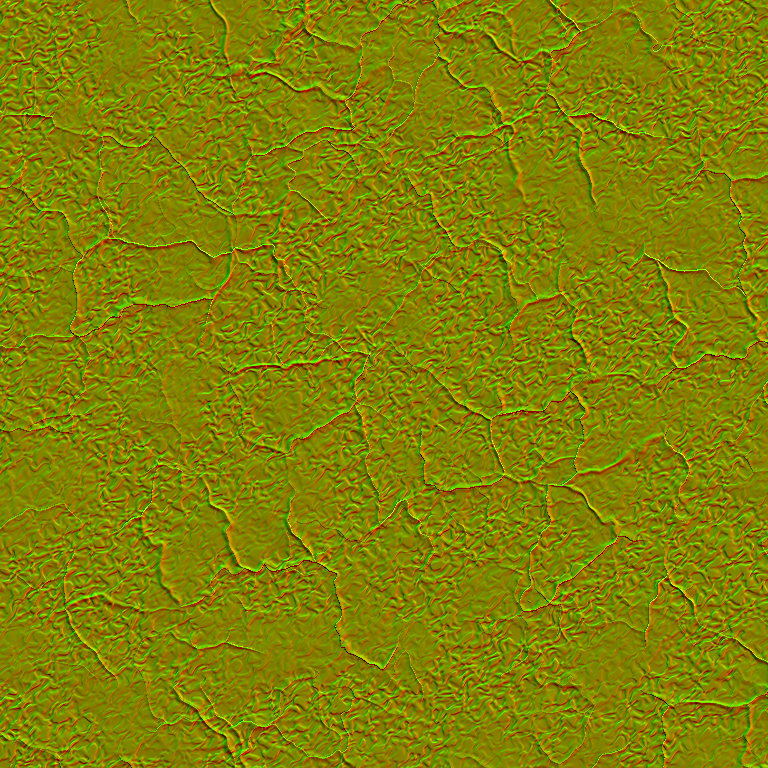
Give the GLSL for this texture map, as a three.js fragment shader.

```glsl
varying vec2 vUv;

vec2 hash2(vec2 p) {
  vec3 q = fract(p.xyx * vec3(0.1031, 0.1030, 0.0973));
  q += dot(q, q.yzx + 33.33);
  return fract((q.xx + q.yz) * q.zy);
}

float noise(vec2 p) {
  vec2 i = floor(p), f = fract(p);
  f = f * f * (3.0 - 2.0 * f);
  return mix(mix(hash2(i).x, hash2(i + vec2(1, 0)).x, f.x),
             mix(hash2(i + vec2(0, 1)).x, hash2(i + vec2(1, 1)).x, f.x), f.y);
}

vec2 noise2(vec2 p) {
  return vec2(noise(p), noise(p + vec2(37.2, 71.9))) - 0.5;
}

vec2 rotate(vec2 p, float a) {
  return vec2(cos(a) * p.x + sin(a) * p.y, cos(a) * p.y - sin(a) * p.x);
}

// x: distance to the nearest Voronoi border, y: random value of the cell
vec2 plates(vec2 p) {
  vec2 cell = floor(p), f = fract(p), nearest = vec2(0.0), nearestCell = vec2(0.0);
  float best = 9.0;
  for (int y = -1; y <= 1; y++)
    for (int x = -1; x <= 1; x++) {
      vec2 o = vec2(x, y);
      vec2 r = o + hash2(cell + o) - f;
      if (dot(r, r) < best) {
        best = dot(r, r);
        nearest = r;
        nearestCell = o;
      }
    }
  float d = 9.0;
  for (int y = -2; y <= 2; y++)
    for (int x = -2; x <= 2; x++) {
      vec2 o = nearestCell + vec2(x, y);
      vec2 r = o + hash2(cell + o) - f;
      vec2 across = r - nearest;
      if (dot(across, across) > 0.0001)
        d = min(d, dot(0.5 * (nearest + r), normalize(across)));
    }
  return vec2(d, hash2(cell + nearestCell + 7.0).y);
}

// Plate edge: a groove, steeper on one side, fading along its length
float crack(vec2 p, float scale, float width, float fadeLow) {
  vec2 plate = plates(p * scale + 20.0);
  float d = plate.x / (scale * width);
  float strength = smoothstep(fadeLow, fadeLow + 0.40, noise(p * 12.0 + scale));
  return strength * exp(-d * d) * (0.15 + 1.3 * plate.y);
}

float surface(vec2 p) {
  // Ragged plate outlines
  vec2 w = p + 0.055 * noise2(p * 9.0 + 5.0) + 0.026 * noise2(p * 28.0)
             + 0.010 * noise2(p * 75.0);
  float h = -0.00125 * crack(w, 8.5, 0.0036, 0.15);
  h -= 0.0007 * crack(w + 3.7, 12.0, 0.0032, 0.42);

  // Patchy fine grain, slightly longer along the rising diagonal
  vec2 q = p + 0.008 * noise2(p * 80.0 + 3.0);
  float patches = 0.6 * noise(p * 13.0 + 40.0) + 0.4 * noise(p * 33.0 + 9.0);
  float rough = mix(0.38, 1.1, smoothstep(0.30, 0.65, patches));
  float grain = noise(rotate(q, 0.95) * vec2(165.0, 245.0) + 300.0)
              + noise(rotate(q, 0.50) * vec2(160.0, 250.0) + 700.0);
  h += 0.00095 * rough * smoothstep(0.55, 1.45, grain);

  // Broader dents
  h += 0.0006 * noise(rotate(q, 0.785) * vec2(48.0, 75.0) + 200.0);
  h += 0.0006 * noise(rotate(p, 0.6) * vec2(18.0, 27.0) + 60.0);
  return h;
}

void main() {
  // Slopes to red and green
  float e = 0.0015;
  float h = surface(vUv + 1.0);
  vec2 slope = vec2(surface(vUv + vec2(1.0 + e, 1.0)),
                    surface(vUv + vec2(1.0, 1.0 + e))) - h;
  slope /= e;
  slope /= sqrt(1.0 + 1.5 * dot(slope, slope));
  gl_FragColor = vec4(clamp(0.508 + slope, 0.0, 1.0), 0.0, 1.0);
}
```
